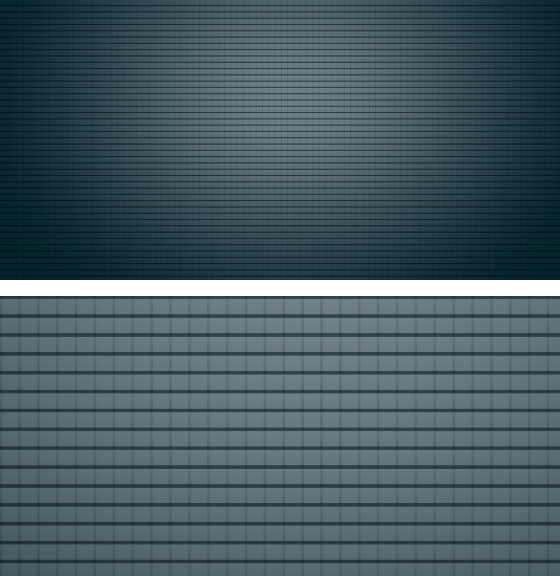
Top, the full canvas; bottom, a detail of the centre.
Write a WebGL 2 fragment shader that draws this pattern.

```glsl
#version 300 es
precision highp float;
// A slate wall of small square tiles: 44.5 rows and 89 columns per 2:1 canvas.
// Dark grooves part the rows, faint seams part the columns, and an off-centre
// elliptical glow fades the whole into deep teal corners.

uniform vec2 u_resolution;
out vec4 outColor;

// Antialiased band of the given half width around a signed distance
float band(float dist, float halfWidth, float soft) {
    return 1.0 - smoothstep(halfWidth - soft, halfWidth + soft, abs(dist));
}

void main() {
    vec2 uv = gl_FragCoord.xy / u_resolution;
    vec2 cells = gl_FragCoord.xy / u_resolution.y * 44.5;
    float soft = max(0.5 * 44.5 / u_resolution.y, 0.02);

    // Elliptical glow, centred right of the middle and above it
    float radius = length((uv - vec2(0.52, 0.64)) / vec2(0.55, 0.85));
    float glow = 1.0 - smoothstep(0.0, 1.13, radius);
    vec3 deepTeal = vec3(0.015, 0.135, 0.175);
    vec3 paleSlate = vec3(0.43, 0.49, 0.515);
    vec3 color = mix(deepTeal, paleSlate, glow);

    // Position within a tile, measured from the groove and the seam
    vec2 tile = fract(cells - vec2(0.70, 0.60) + 0.5) - 0.5;
    float height = fract(cells.y - 0.60);

    // Each tile is slightly lighter towards its upper edge
    color *= mix(0.98, 1.04, height);

    // Faint vertical seams, strongest near the lower part of the tile
    float seam = band(tile.x, 0.07, soft);
    color *= 1.0 - seam * mix(0.14, 0.07, height);

    // Dark horizontal grooves
    float groove = band(tile.y, 0.095, soft);
    color = mix(color, color * vec3(0.46, 0.54, 0.57), groove);

    outColor = vec4(color, 1.0);
}
```
